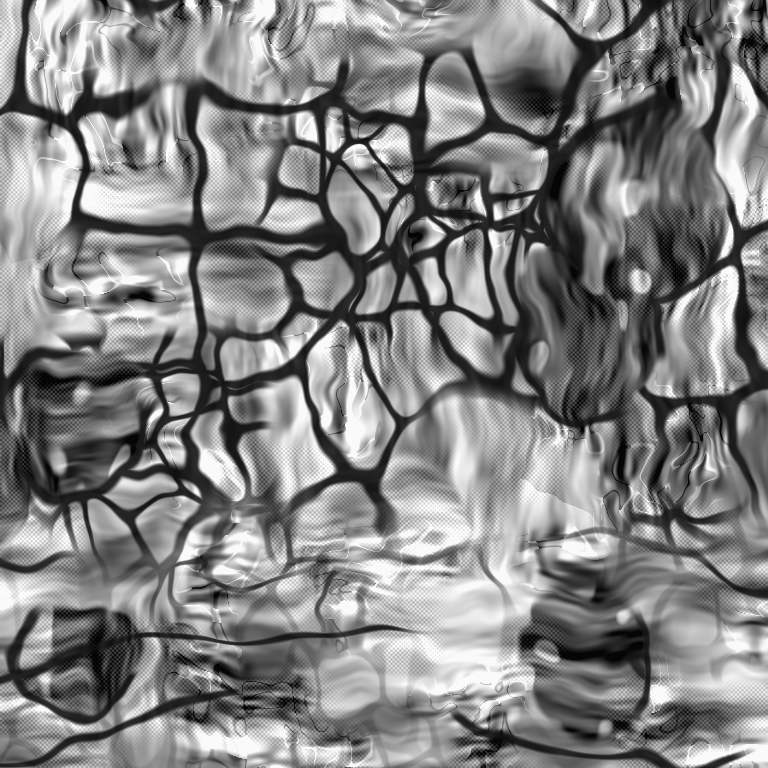
A WebGL 1 fragment shader for this texture:

```glsl
precision highp float;
uniform vec2 u_resolution;

float hash(vec2 p) {
  return fract(sin(dot(p, vec2(127.1, 311.7))) * 43758.55);
}

vec2 hash2(vec2 p) {
  return vec2(hash(p), hash(p + 37.3));
}

float noise(vec2 p) {
  vec2 i = floor(p), f = fract(p);
  f = f * f * (3.0 - 2.0 * f);
  return mix(mix(hash(i), hash(i + vec2(1, 0)), f.x),
             mix(hash(i + vec2(0, 1)), hash(i + vec2(1, 1)), f.x), f.y);
}

float fbm(vec2 p) {
  return noise(p) * 0.55 + noise(p * 2.1 + 7.0) * 0.3 + noise(p * 4.3 + 19.0) * 0.15;
}

// Rounded cells: x = distance to the wall, y = random tone of the cell
vec2 cells(vec2 p) {
  vec2 base = floor(p), nearest = vec2(0), id = vec2(0);
  float best = 9.0;
  for (int y = -1; y <= 1; y++)
    for (int x = -1; x <= 1; x++) {
      vec2 c = base + vec2(x, y);
      vec2 r = c + 0.08 + 0.84 * hash2(c) - p;
      float d = dot(r, r);
      if (d < best) { best = d; nearest = r; id = c; }
    }
  float sum = 0.0001;
  for (int y = -2; y <= 2; y++)
    for (int x = -2; x <= 2; x++) {
      vec2 c = id + vec2(x, y);
      vec2 r = c + 0.08 + 0.84 * hash2(c) - p;
      vec2 gap = r - nearest;
      if (dot(gap, gap) > 0.0001)
        sum += exp(-22.0 * dot(0.5 * (r + nearest), normalize(gap)));
    }
  return vec2(-log(sum) / 22.0, hash(id + 5.5));
}

// Scattered ovals: below 1 inside, 1 on the rim
float ovals(vec2 p) {
  vec2 base = floor(p);
  float d = 9.0;
  for (int y = -1; y <= 1; y++)
    for (int x = -1; x <= 1; x++) {
      vec2 c = base + vec2(x, y);
      vec2 size = mix(vec2(0.17, 0.2), vec2(0.36, 0.38), hash2(c + 3.1));
      vec2 r = (c + 0.2 + 0.6 * hash2(c + 8.0) - p) / size;
      if (hash(c + 61.0) > 0.56) d = min(d, length(r));
    }
  return d;
}

void main() {
  vec2 p = gl_FragCoord.xy / u_resolution;
  vec2 bend = vec2(fbm(p * 9.0), fbm(p * 9.0 + 40.0)) - 0.5;
  vec2 q = p + 0.07 * bend;
  float low = smoothstep(0.36, 0.22, p.y + 0.25 * bend.x);

  // Brushed streaks: upright above, level below
  float level = smoothstep(0.42, 0.58, noise(p * 6.0 + 90.0) + 0.5 * low - 0.15);
  vec2 s = p + 0.06 * bend;
  float streak = mix(noise(s * vec2(58, 13)), noise(s * vec2(11, 52)), level);
  float fine = mix(noise(s * vec2(150, 38)), noise(s * vec2(34, 140)), level);
  float rough = smoothstep(0.4, 0.65, noise(p * 11.0 + 23.0));

  vec2 big = cells(q * vec2(7.5, 6.0) + 3.0);
  vec2 small = cells(q * vec2(14.0, 12.0) + 11.0);

  float tone = 0.61 + 0.65 * (fbm(p * 7.0 + 60.0) - 0.5);
  tone += 0.2 * (big.y - 0.5) * (1.0 - low);
  tone += 0.6 * (streak - 0.5) + (0.2 + 0.5 * rough) * (fine - 0.5);

  // Embossed crinkles in rough patches
  vec2 k = s * vec2(48, 36) + 3.0 * bend;
  tone += rough * 0.55 * (noise(k + vec2(0.35, -0.25)) - noise(k));
  float strand = abs(noise(k * 1.3 + 31.0) - 0.5);
  tone += rough * 0.24 * smoothstep(0.07, 0.01, strand) * (streak > 0.5 ? 1.0 : -1.0);

  // Dark streaked ovals with a black broken rim
  float oval = ovals(q * 3.1 + 2.0);
  float inside = smoothstep(1.03, 0.9, oval);
  float murk = 0.22 + 0.6 * (streak - 0.5) + 0.35 * (fine - 0.5);
  murk += 0.5 * smoothstep(0.7, 0.85, noise(s * vec2(36, 20) + 50.0));
  tone = mix(tone, murk, 0.85 * inside);

  // Wall lines that swell, thin out and fade
  float swell = 0.6 + 0.8 * noise(p * 17.0);
  float bigMask = smoothstep(0.36, 0.5, noise(p * 5.0 + 14.0)) * (1.0 - 0.85 * low);
  float smallMask = smoothstep(0.5, 0.62, noise(p * 4.5 + 71.0)) * (1.0 - 0.75 * low);
  float clear = 1.0 - inside;
  float bigWall = smoothstep(0.065, 0.02, big.x / swell) * bigMask;
  float smallWall = smoothstep(0.1, 0.03, small.x / swell) * smallMask;
  float ripple = abs(fract(p.y * 9.0 + 1.8 * fbm(p * vec2(4, 3) + 5.0)) - 0.5);
  float wave = smoothstep(0.075, 0.02, ripple / swell) * low;
  wave *= smoothstep(0.48, 0.6, noise(p * vec2(5, 9) + 33.0));
  float rim = smoothstep(0.11, 0.03, abs(oval - 1.0)) * smoothstep(0.4, 0.6, noise(p * 12.0 + 6.0));

  // Pale halo beside the walls
  float halo = smoothstep(0.2, 0.08, big.x) * bigMask + smoothstep(0.3, 0.12, small.x) * smallMask;
  tone += 0.1 * min(halo, 1.0) * clear;
  float ink = max(max(bigWall, smallWall) * clear, max(wave, rim));
  tone = mix(tone, 0.05 + 0.08 * fine, 0.95 * ink);

  // Fine woven grain in patches
  float weave = sin(p.x * 1100.0) * sin(p.y * 1100.0);
  tone += 0.13 * weave * smoothstep(0.42, 0.65, noise(p * 13.0 + 80.0)) * (1.0 - ink);

  gl_FragColor = vec4(vec3(clamp(tone, 0.02, 0.98)), 1.0);
}
```
